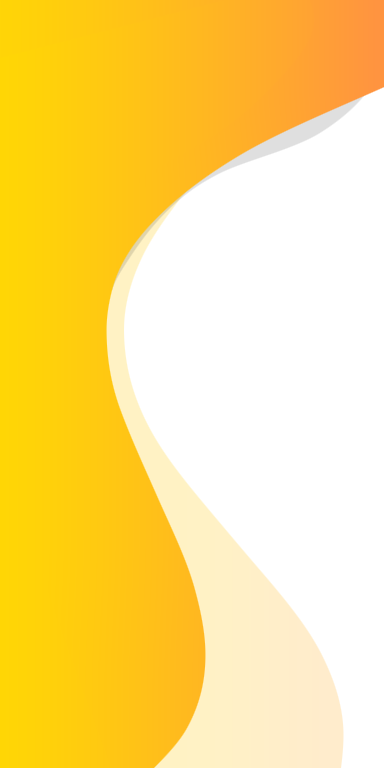
Give the GLSL for this background, as a Shadertoy shader.

```glsl
const vec3 YELLOW = vec3(1.0, 0.84, 0.02);
const vec3 ORANGE = vec3(1.0, 0.58, 0.25);
const vec3 CREAM_LEFT = vec3(1.0, 0.95, 0.77);
const vec3 CREAM_RIGHT = vec3(1.0, 0.925, 0.80);
const vec3 PAPER = vec3(1.0);
const float SHADOW_SHADE = 0.875;
const float GRADIENT_CURVE = 1.2;
const float SHEET_TINT = 0.025;

// Edge knots from bottom to top: height, x position, slope dx/dy
const vec3 WAVE[11] = vec3[11](
    vec3(0.0, 0.401, 1.0), vec3(0.104, 0.487, 0.55), vec3(0.294, 0.535, 0.0),
    vec3(0.4635, 0.508, -0.27), vec3(0.706, 0.410, -0.44), vec3(0.932, 0.314, -0.37),
    vec3(1.141, 0.2775, 0.0), vec3(1.245, 0.292, 0.26), vec3(1.414, 0.391, 0.93),
    vec3(1.596, 0.625, 1.68), vec3(1.773, 1.0, 2.25));
const vec3 RIBBON[9] = vec3[9](
    vec3(0.0, 0.888, 0.13), vec3(0.086, 0.8945, 0.0), vec3(0.294, 0.8385, -0.5),
    vec3(0.5156, 0.677, -0.86), vec3(0.6667, 0.549, -0.84), vec3(0.8646, 0.401, -0.58),
    vec3(1.141, 0.323, 0.0), vec3(1.328, 0.369, 0.47), vec3(1.461, 0.453, 0.75));
const vec3 SHADOW[7] = vec3[7](
    vec3(1.245, 0.292, 0.3), vec3(1.310, 0.3255, 0.65), vec3(1.458, 0.443, 1.05),
    vec3(1.549, 0.573, 2.0), vec3(1.599, 0.706, 2.9), vec3(1.6536, 0.833, 1.6),
    vec3(1.747, 0.945, 0.85));
const vec3 SHEET[4] = vec3[4](
    vec3(1.61, 0.495, 1.8), vec3(1.766, 0.70, 0.95),
    vec3(1.948, 0.818, 0.0), vec3(2.0, 0.807, -0.4));

// Cubic between two knots, continued as a straight line outside them
float hermite(vec3 a, vec3 b, float y) {
    float span = b.x - a.x;
    float t = clamp((y - a.x) / span, 0.0, 1.0);
    float s = 1.0 - t;
    float curve = s * s * (1.0 + 2.0 * t) * a.y + t * t * (3.0 - 2.0 * t) * b.y
                + span * t * s * (s * a.z - t * b.z);
    return curve + min(y - a.x, 0.0) * a.z + max(y - b.x, 0.0) * b.z;
}

// Stores the x position of an edge at a given height
#define TRACE(KNOTS, HEIGHT, EDGE) for (int i = 1; i < KNOTS.length(); i++) if (i == 1 || HEIGHT >= KNOTS[i - 1].x) EDGE = hermite(KNOTS[i - 1], KNOTS[i], HEIGHT)

// Smooth coverage, one where d is positive
float cover(float d) {
    return clamp(0.5 + d / max(fwidth(d), 1e-5), 0.0, 1.0);
}

void mainImage(out vec4 fragColor, in vec2 fragCoord) {
    vec2 p = fragCoord / iResolution.xy * vec2(1.0, 2.0);

    float waveX = 0.0, ribbonX = 0.0, shadowX = 0.0, sheetX = 0.0;
    TRACE(WAVE, p.y, waveX);
    TRACE(RIBBON, p.y, ribbonX);
    TRACE(SHADOW, p.y, shadowX);
    TRACE(SHEET, p.y, sheetX);

    // Pale ribbon and the shadow cast over it
    vec3 cream = mix(CREAM_LEFT, CREAM_RIGHT, smoothstep(0.45, 0.9, p.x));
    vec3 color = mix(PAPER, cream, cover(ribbonX - p.x));
    color *= mix(1.0, SHADOW_SHADE, cover(shadowX - p.x) * step(SHADOW[0].x, p.y));

    // Faint translucent sheets shift the warm gradient
    float warmth = pow(p.x, GRADIENT_CURVE);
    warmth += SHEET_TINT * cover(p.y - 1.849 - 0.258 * p.x);
    warmth += SHEET_TINT * cover(p.x - sheetX) * smoothstep(1.5, 1.8, p.y);
    float foldX = 0.29 - 0.37 * p.y + 0.02 * p.y * p.y;
    warmth += 0.5 * SHEET_TINT * cover(p.x - foldX) * smoothstep(0.6, 0.2, p.y);

    // Main wave
    color = mix(color, mix(YELLOW, ORANGE, clamp(warmth, 0.0, 1.0)), cover(waveX - p.x));
    fragColor = vec4(color, 1.0);
}
```
